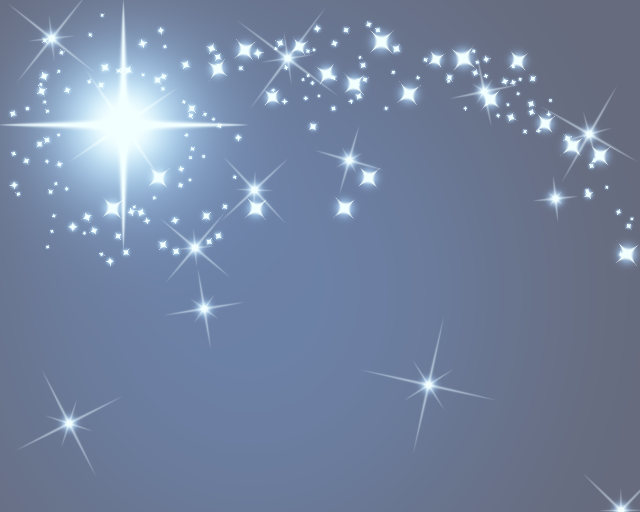
A WebGL 2 fragment shader for this background:

```glsl
#version 300 es
precision highp float;
// Slate blue sky with a bright cross flare, long-rayed sparkles and drifts of small stars.

#define FLARE_POS vec2(0.241, 0.756)
#define FLARE_REACH 0.245
#define GLOW_FALLOFF 0.058
#define RING_STARS 80
#define DRIFT_STARS 34
#define CLUSTER_STARS 34
#define BAND_STARS 16
#define SKY_BLUE vec3(0.425, 0.505, 0.650)
#define SKY_GREY vec3(0.400, 0.420, 0.490)
#define GLOW_TINT vec3(0.40, 0.66, 1.00)
#define STAR_WHITE vec3(0.95, 1.00, 1.00)

uniform vec2 u_resolution;
out vec4 fragColor;

float hash(float n) {
    return fract(sin(n * 12.9898) * 43758.5453);
}

vec2 rotate(vec2 d, float a) {
    float c = cos(a), s = sin(a);
    return vec2(c * d.x + s * d.y, c * d.y - s * d.x);
}

// One tapered streak through the origin, along x
float streak(vec2 d, float reach, float width) {
    float taper = max(1.0 - abs(d.x) / reach, 0.0);
    float core = width * taper;
    float soft = core + 0.6 / u_resolution.y;
    float offset = d.y / soft;
    return exp(-offset * offset) * core / soft;
}

float crossRays(vec2 d, float reach, float width) {
    return max(streak(d, reach, width), streak(d.yx, reach, width));
}

// Light is kept as (blue glow, white core)
vec2 star(vec2 d, float radius, float angle) {
    float r = length(d) / radius;
    if (r > 2.0) return vec2(0.0);
    vec2 q = sqrt(abs(rotate(d, angle)));
    float astroid = (q.x + q.y) * (q.x + q.y) / radius;
    float core = smoothstep(1.25, 0.55, astroid);
    return vec2(1.7 * exp(-4.0 * r * r), core);
}

vec2 sparkle(vec2 d, float reach, float angle) {
    if (length(d) > reach * 1.05) return vec2(0.0);
    vec2 q = rotate(d, angle);
    float rays = crossRays(q, reach, 0.0017);
    rays = max(rays, crossRays(rotate(q, 0.785), reach * 0.42, 0.0012));
    float r = length(d) / 0.009;
    return vec2(1.8 * exp(-0.5 * r * r) + 0.4 * rays, 0.8 * rays + exp(-r * r * 1.4));
}

// Height of the star band: level, then falling to the right
float bandHeight(float x) {
    float fall = max(x - 0.9, 0.0);
    return 0.865 - 2.9 * fall * fall;
}

vec2 smallStar(vec2 d, float seed) {
    float size = mix(0.006, 0.015, pow(hash(seed + 0.7), 2.0));
    return star(d, size, hash(seed + 0.3) * 1.2);
}

vec2 scatteredStars(vec2 p) {
    vec2 light = vec2(0.0);
    // Ring around the flare
    for (int i = 0; i < RING_STARS; i++) {
        float n = float(i) + 1.0;
        float a = n * 2.39996;
        float r = 0.12 + 0.14 * hash(n);
        light += smallStar(p - vec2(0.245, 0.720) - r * vec2(cos(a), sin(a)), n);
    }
    // Drift along the falling band
    for (int i = 0; i < DRIFT_STARS; i++) {
        float n = float(i) + 201.0;
        float x = 0.86 + 0.38 * hash(n);
        float y = bandHeight(x) + 0.12 * (hash(n + 0.5) - 0.5) - 0.02;
        light += smallStar(p - vec2(x, y), n);
    }
    // Loose cluster at the top
    for (int i = 0; i < CLUSTER_STARS; i++) {
        float n = float(i) + 401.0;
        float a = n * 2.39996;
        vec2 spread = vec2(0.19, 0.105) * sqrt(hash(n));
        light += smallStar(p - vec2(0.65, 0.855) - spread * vec2(cos(a), sin(a)), n);
    }
    return light;
}

vec2 brightStars(vec2 p) {
    vec2 light = vec2(0.0);
    for (int i = 0; i < BAND_STARS; i++) {
        float n = float(i);
        float x = 0.425 + 0.80 * n / float(BAND_STARS - 1);
        float y = bandHeight(x) + 0.055 * sin(n * 2.4);
        light += star(p - vec2(x, y), 0.022 + 0.012 * hash(n + 31.0), 0.5 + 0.5 * hash(n + 71.0));
    }
    // Lower wave of bright stars
    for (int i = 0; i < 5; i++) {
        float n = float(i);
        vec2 c = vec2(0.22 + 0.5 * smoothstep(0.0, 3.7, n), 0.613 + 0.04 * cos(2.1 * (n - 1.0)));
        light += star(p - c, 0.030, 0.7);
    }
    return light;
}

vec2 longSparkles(vec2 p) {
    // Position, reach, angle
    vec4 rays[12] = vec4[12](
        vec4(0.837, 0.248, 0.138, -0.22), vec4(0.135, 0.173, 0.118, 0.47), vec4(0.399, 0.397, 0.080, 0.16),
        vec4(0.381, 0.516, 0.090, -0.70), vec4(0.497, 0.629, 0.090, 0.75), vec4(0.682, 0.687, 0.070, -0.28),
        vec4(0.562, 0.886, 0.125, 0.93), vec4(0.101, 0.925, 0.110, 0.90), vec4(0.946, 0.821, 0.070, 0.20),
        vec4(1.151, 0.738, 0.110, -0.52), vec4(1.213, 0.003, 0.105, 0.80), vec4(1.085, 0.612, 0.045, 0.10));
    vec2 light = vec2(0.0);
    for (int i = 0; i < 12; i++) light += sparkle(p - rays[i].xy, rays[i].z, rays[i].w);
    return light;
}

vec2 flare(vec2 d) {
    float r = length(d);
    float rays = crossRays(d, FLARE_REACH, 0.0085);
    rays = max(rays, 0.6 * crossRays(rotate(d, 0.6), 0.13, 0.003));
    float core = exp(-r * r / 0.0022);
    return vec2(8.5 * exp(-r / GLOW_FALLOFF) + 0.5 * rays, 1.3 * rays + 1.3 * core);
}

void main() {
    vec2 p = gl_FragCoord.xy / u_resolution.y;
    p.x *= 1.25 * u_resolution.y / u_resolution.x;

    // Sky: blue heart, grey rim
    float rim = length((p - vec2(0.49, 0.43)) * vec2(1.0, 0.9));
    vec3 color = mix(SKY_BLUE, SKY_GREY, smoothstep(0.1, 0.85, rim));

    // Screen the glow over the sky, then lay the white cores on top
    vec2 light = flare(p - FLARE_POS) + scatteredStars(p) + brightStars(p) + longSparkles(p);
    color = 1.0 - (1.0 - color) * exp(-light.x * GLOW_TINT);
    color = mix(color, STAR_WHITE, clamp(light.y, 0.0, 1.0));
    fragColor = vec4(color, 1.0);
}
```
